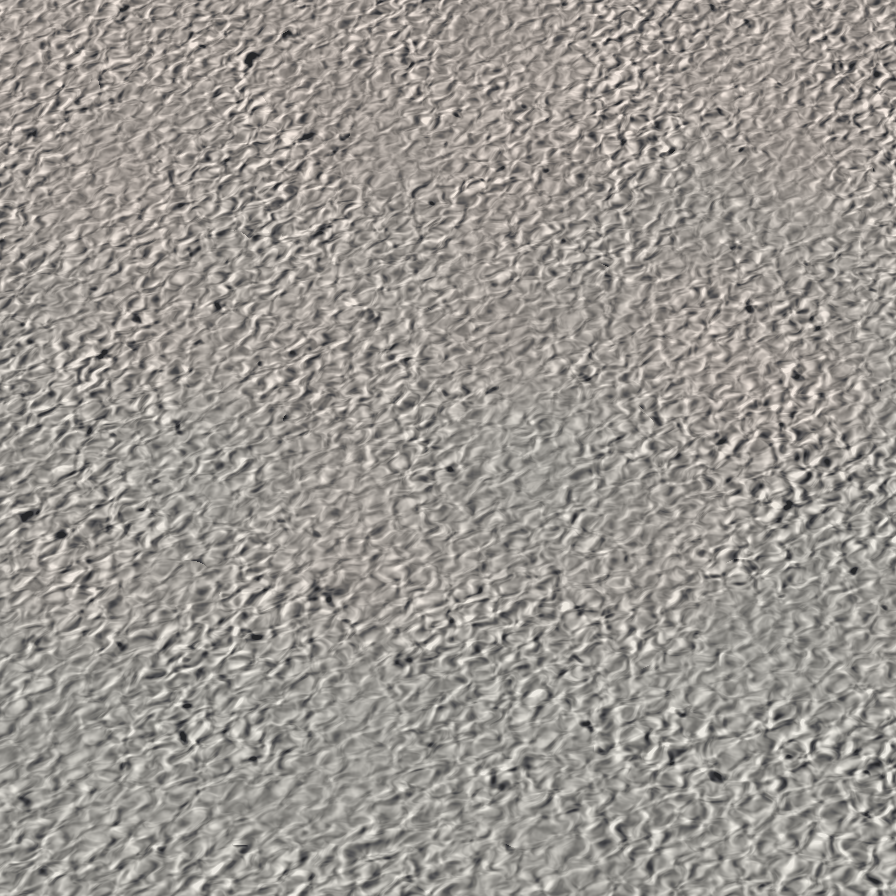
Reproduce this texture procedurally as a three.js fragment shader.

```glsl
// Rough, weathered stone ground seen at a slant in low sunlight.
// Noise is cut into small flat-topped flakes whose rims are lit or shaded;
// scattered chips add a lit lump with a dark hollow beside it.

#define GRAIN 46.0        // flakes across the near edge
#define STRETCH 1.6       // flake length over thickness
#define TILT 0.36         // flake direction in radians
#define RECEDE 0.45       // extra density at the far edge
#define RELIEF 0.205      // contrast of the rims
#define CHIP_CELLS 15.0   // chip cells across the near edge
#define CHIP_SHARE 0.32   // share of cells holding a chip
#define MEAN_TONE 0.592
#define FAR_TINT vec3(1.045, 0.995, 0.955)
#define NEAR_TINT vec3(1.015, 1.003, 0.970)
#define SHADOW_TINT vec3(0.98, 0.99, 1.05)

varying vec2 vUv;

float hash(vec2 p) {
  vec3 v = fract(vec3(p.xyx) * 0.1031);
  v += dot(v, v.yzx + 33.33);
  return fract((v.x + v.y) * v.z);
}

float cornerSlope(vec2 cell, vec2 offset) {
  float angle = 6.2832 * hash(cell);
  return dot(vec2(cos(angle), sin(angle)), offset);
}

float noise(vec2 p) {
  vec2 i = floor(p), f = p - i;
  vec2 u = f * f * f * (f * (f * 6.0 - 15.0) + 10.0);
  vec2 e = vec2(1.0, 0.0);
  float low = mix(cornerSlope(i, f), cornerSlope(i + e, f - e), u.x);
  float high = mix(cornerSlope(i + e.yx, f - e.yx),
                   cornerSlope(i + 1.0, f - 1.0), u.x);
  return mix(low, high, u.y);
}

// Flat-topped flakes with steep rims
float flakes(vec2 q) {
  return smoothstep(-0.16, 0.26, noise(q));
}

// Height difference across a point, along the sunlight
float rims(vec2 q, vec2 sun) {
  return flakes(q + sun) - flakes(q - sun);
}

// Sunlit lumps (positive) and hollows (negative) scattered over a jittered grid
float chips(vec2 p, float density) {
  vec2 bend = vec2(noise(p * 5.0), noise(p * 5.0 + 29.0));
  vec2 home = floor(p);
  float shade = 0.0;
  for (int y = -1; y <= 1; y++) {
    for (int x = -1; x <= 1; x++) {
      vec2 cell = home + vec2(float(x), float(y));
      float present = step(hash(cell + 7.0), CHIP_SHARE * density);
      float size = hash(cell + 19.0);
      float radius = mix(0.09, 0.25, size * size * size);
      vec2 centre = cell + vec2(hash(cell + 31.0), hash(cell + 53.0));
      vec2 d = p - centre + bend * radius * 0.9;
      d.y = d.y * 1.6 + d.x * mix(-0.5, 0.7, hash(cell + 61.0));
      float hollow = 1.0 - smoothstep(0.2, 1.25, length(d) / radius);
      vec2 toLump = d + radius * vec2(1.5, -0.5);
      float lump = 1.0 - smoothstep(0.2, 1.2, length(toLump) / radius);
      shade += present * (0.16 * lump - 0.34 * hollow);
    }
  }
  return shade;
}

void main() {
  // Ground plane: features shrink towards the top
  float scale = 1.0 + RECEDE * vUv.y;
  vec2 ground = vec2((vUv.x - 0.5) * scale,
                     vUv.y + 0.5 * RECEDE * vUv.y * vUv.y) + 3.0;

  // Tilted, stretched and crinkled grain coordinates
  float c = cos(TILT), s = sin(TILT);
  vec2 q = mat2(c, -s, s, c) * ground * GRAIN;
  q.y *= STRETCH;
  q += 0.55 * vec2(noise(q * 0.8 + 5.0), noise(q * 0.8 + 91.0));

  // Two sizes of flake, a few crossing ones and fine grit
  vec2 sun = vec2(0.15, -0.20);
  float relief = 0.85 * rims(q, sun);
  relief += 0.60 * rims(q * 1.6 + 37.0, sun);
  vec2 crossing = vec2(q.x + 0.35 * q.y, q.y * 0.6 - 0.5 * q.x);
  relief += 0.50 * rims(crossing * 1.25 + 71.0, sun);
  relief += 0.40 * noise(q * 3.1 + 13.0);

  // Rough patches carry more contrast
  float patches = noise(ground * 5.0) + 0.8 * noise(ground * 14.0 + 8.0);
  float roughness = clamp(1.0 + 0.6 * patches, 0.6, 1.5);
  float tone = MEAN_TONE + RELIEF * roughness * relief;

  // Chips, faint stains and dust
  tone += chips(ground * CHIP_CELLS, clamp(1.0 + 1.4 * patches, 0.2, 1.8));
  tone += 0.035 * noise(ground * 7.0 + 60.0);
  tone += 0.04 * noise(ground * 190.0);
  tone = clamp(tone, 0.15, 0.92);

  // Warm far ground, greyer near ground, bluish shadows
  float stain = 0.4 * noise(ground * 4.0 + 22.0);
  vec3 tint = mix(NEAR_TINT, FAR_TINT, smoothstep(0.15, 0.95, vUv.y + stain));
  tint = mix(SHADOW_TINT, tint, smoothstep(0.18, 0.48, tone));
  gl_FragColor = vec4(tone * tint, 1.0);
}
```
